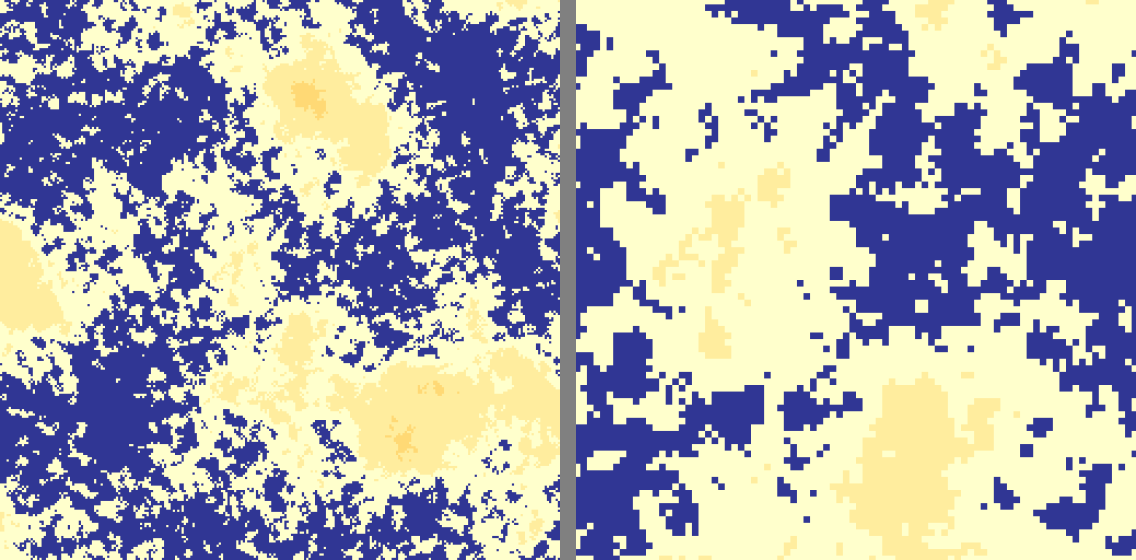
Left: the whole. Right: its middle third, enlarged.
Reproduce this texture procedurally as a WebGL 2 fragment shader.

```glsl
#version 300 es
precision highp float;
precision highp int;

uniform vec2 u_resolution;
out vec4 fragColor;

const vec3 BLUE = vec3(0.19, 0.21, 0.58);
const vec3 CREAM = vec3(1.00, 1.00, 0.80);
const vec3 YELLOW = vec3(1.00, 0.93, 0.62);
const vec3 ORANGE = vec3(1.00, 0.85, 0.46);

const float CELLS = 256.0;          // square cells across the canvas
const float BROAD_FREQ = 5.0;       // large patches
const float DETAIL_FREQ = 42.0;     // ragged clumps
const float GRAIN = 0.35;           // share of single-cell noise
const float BLUE_RAGGED = 0.8;      // break-up of the blue patches
const float YELLOW_RAGGED = 0.25;   // break-up of the yellow patches
const float BLUE_LEVEL = -0.23;     // levels are in standard deviations
const float YELLOW_LEVEL = 1.03;
const float ORANGE_LEVEL = 2.5;
const float NOISE_DEVIATION = 0.2145;
const float UNIFORM_DEVIATION = 0.2887;

// Integer hash to [0, 1)
float hash(ivec2 p, int seed) {
    uvec2 q = uvec2(p);
    uint h = q.x * 1597u + q.y * 51749u + uint(seed) * 7919u;
    h = h * 747796u + 28913u;
    h = ((h >> ((h >> 28u) + 4u)) ^ h) * 277803u;
    h = (h ^ (h >> 15u)) * 739391u;
    h ^= h >> 13u;
    return float(h & 0xffffu) / 65536.0;
}

// Each 2 x 2 block holds one value per quarter of the range, shuffled
float latticeValue(ivec2 p, int seed) {
    ivec2 block = p >> 1;
    ivec2 corner = p & 1;
    if (hash(block, seed + 50) < 0.5) corner = corner.yx;
    int shuffle = int(hash(block, seed + 90) * 4.0);
    int stratum = (corner.x + 2 * corner.y) ^ shuffle;
    return (float(stratum) + hash(p, seed)) / 4.0;
}

float valueNoise(vec2 p, int seed) {
    ivec2 i = ivec2(floor(p));
    vec2 f = fract(p);
    f = f * f * (3.0 - 2.0 * f);
    float low = mix(latticeValue(i, seed), latticeValue(i + ivec2(1, 0), seed), f.x);
    float high = mix(latticeValue(i + ivec2(0, 1), seed), latticeValue(i + ivec2(1, 1), seed), f.x);
    return mix(low, high, f.y) - 0.5;
}

// Sum of turned octaves, scaled to unit deviation
float fractalNoise(vec2 p, int octaves, float gain, int seed) {
    const mat2 TURN = mat2(0.8, 0.6, -0.6, 0.8);
    float sum = 0.0;
    float power = 0.0;
    float amplitude = 1.0;
    for (int i = 0; i < octaves; i++) {
        p = TURN * p;
        sum += amplitude * valueNoise(p, seed + i);
        power += amplitude * amplitude;
        amplitude *= gain;
        p = p * 2.1 + 3.7;
    }
    return sum / (NOISE_DEVIATION * sqrt(power));
}

vec3 cellColor(vec2 cell) {
    vec2 p = (cell + 0.5) / CELLS;
    float broad = fractalNoise(p * BROAD_FREQ, 3, 0.5, 3);
    float clumps = fractalNoise(p * DETAIL_FREQ, 2, 1.0, 17);
    float grain = (hash(ivec2(cell), 31) - 0.5) / UNIFORM_DEVIATION;
    float detail = sqrt(1.0 - GRAIN * GRAIN) * clumps + GRAIN * grain;

    // Blue breaks up strongly, but not inside the yellow patches
    float ragged = BLUE_RAGGED * (1.0 - smoothstep(0.2, 1.2, broad));
    if (broad + ragged * detail < BLUE_LEVEL) return BLUE;

    float height = broad + YELLOW_RAGGED * detail;
    if (height > ORANGE_LEVEL) return ORANGE;
    return height > YELLOW_LEVEL ? YELLOW : CREAM;
}

void main() {
    float size = min(u_resolution.x, u_resolution.y);
    vec2 position = gl_FragCoord.xy / size * CELLS - 0.5;
    vec2 base = floor(position);

    // Blend neighbouring cells over one pixel at their shared edge
    float pixelsPerCell = max(size / CELLS, 1.0);
    vec2 blend = clamp((position - base - 0.5) * pixelsPerCell + 0.5, 0.0, 1.0);

    vec3 color = vec3(0.0);
    for (int y = 0; y < 2; y++) {
        for (int x = 0; x < 2; x++) {
            vec2 offset = vec2(x, y);
            vec2 weight = mix(1.0 - blend, blend, offset);
            color += weight.x * weight.y * cellColor(base + offset);
        }
    }
    fragColor = vec4(color, 1.0);
}
```
